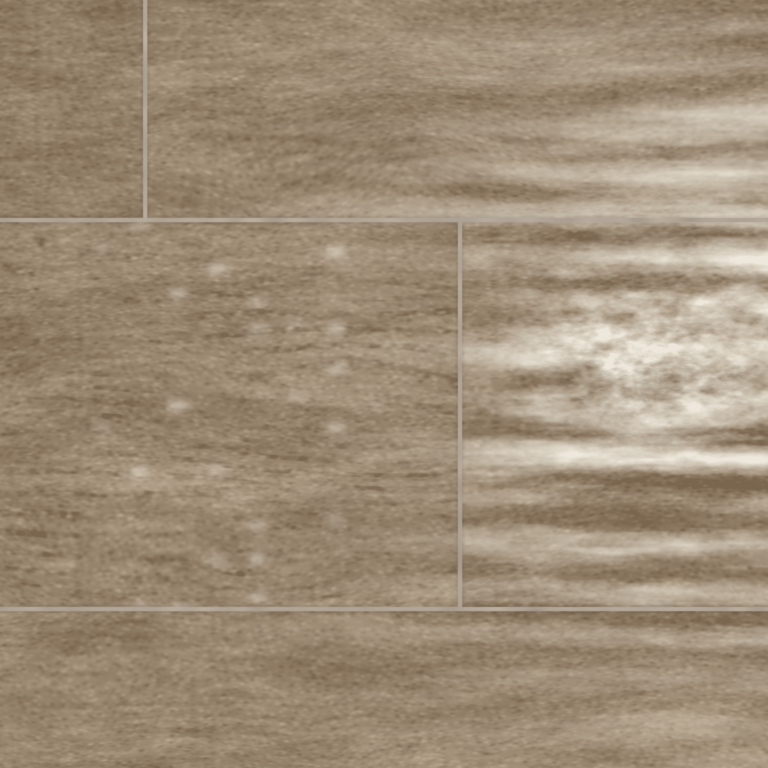
Reproduce this texture procedurally as a Shadertoy shader.

```glsl
const float TAU = 6.2831853;
const vec2 PLANK = vec2(1.25, 0.5065);       // plank length and height
const vec2 FIRST_JOINT = vec2(0.189, 0.7135);
const float ROW_SHIFT = 0.41;                // stagger of each lower row
const float JOINT_HALF = 0.0028;
const vec2 GLARE_CENTRE = vec2(0.92, 0.50);
const vec2 GLARE_RADIUS = vec2(0.37, 0.35);
const float RIPPLE_PITCH = 0.0625;
const float RIPPLE_CREST = 0.225;
const vec2 GLINT_CELL = vec2(0.0515, 0.033);
const float GLINT_CHANCE = 0.24;
const vec3 DARK_WOOD = vec3(0.48, 0.40, 0.31);
const vec3 PALE_WOOD = vec3(0.68, 0.61, 0.52);
const vec3 SHEEN = vec3(0.93, 0.91, 0.86);
const vec3 GROUT = vec3(0.69, 0.645, 0.59);

vec3 hash3(vec2 p) {
    vec3 q = fract(p.xyx * vec3(0.1031, 0.1030, 0.0973));
    q += dot(q, q.yxz + 33.33);
    return fract((q.xxy + q.yzz) * q.zyx);
}

// Cellular noise: soft signed bumps around one jittered point per cell
float cellNoise(vec2 p) {
    vec2 cell = floor(p);
    float sum = 0.0;
    for (int j = -1; j <= 1; j++) {
        for (int i = -1; i <= 1; i++) {
            vec2 c = cell + vec2(i, j);
            vec3 h = hash3(c);
            vec2 d = p - c - h.xy;
            float w = max(0.0, 1.0 - dot(d, d));
            sum += (h.z - 0.5) * w * w * w;
        }
    }
    return 3.0 * sum;
}

float layeredNoise(vec2 p) {
    float sum = 0.0, amp = 0.55;
    for (int i = 0; i < 4; i++) {
        sum += amp * cellNoise(p);
        p = p * 2.03 + 17.3;
        amp *= 0.58;
    }
    return sum;
}

float bump(vec2 d) {
    return exp(-dot(d, d));
}

// Small soft reflections, one at most per grid cell
float glints(vec2 uv) {
    vec2 g = uv / GLINT_CELL;
    vec2 cell = floor(g);
    float sum = 0.0;
    for (int j = -1; j <= 1; j++) {
        for (int i = -1; i <= 1; i++) {
            vec2 c = cell + vec2(i, j);
            vec3 h = hash3(c + 71.0);
            vec2 d = (g - c - vec2(0.5, 0.2 + 0.6 * h.y)) * GLINT_CELL;
            sum += step(h.x, GLINT_CHANCE) * (0.3 + 0.7 * h.z) * bump(d / vec2(0.014, 0.009));
        }
    }
    return sum;
}

// Broken, wavy pore lines
float pores(vec2 uv) {
    float wave = cellNoise(uv * vec2(5.0, 8.0));
    float line = cos(TAU * (uv.y * 42.0 + 0.9 * wave));
    float dash = cellNoise(uv * vec2(95.0, 150.0));
    float patchy = smoothstep(-0.5, 0.7, layeredNoise(uv * vec2(6.0, 14.0) + 9.0));
    return smoothstep(0.0, 1.0, line) * (0.6 + 0.8 * dash) * patchy;
}

void mainImage(out vec4 fragColor, in vec2 fragCoord) {
    vec2 uv = fragCoord / iResolution.xy;
    float pixel = 1.0 / iResolution.y;

    // Staggered plank layout
    float down = (FIRST_JOINT.y - uv.y) / PLANK.y + 1.0;
    float row = floor(down);
    float along = (uv.x - FIRST_JOINT.x - row * ROW_SHIFT) / PLANK.x;
    float col = floor(along);
    vec2 f = vec2(along - col, down - row);
    vec2 edge = min(f, 1.0 - f) * PLANK;
    float edgeDist = min(edge.x, edge.y);
    bool leftPlank = col < 0.0;
    float matte = leftPlank && row == 1.0 ? 1.0 : 0.0;
    float shaded = leftPlank && row == 0.0 ? 1.0 : 0.0;

    // Wood grain, with its own offset on each plank
    vec2 p = uv + 20.0 * hash3(vec2(row, col) + 5.0).xy;
    p.y += 0.014 * cellNoise(p * vec2(4.0, 6.0)) * (1.0 - shaded);
    float tone = 0.58 + 0.30 * layeredNoise(p * vec2(3.5, 17.0));
    tone += 0.13 * cellNoise(p * vec2(22.0, 150.0));
    tone += 0.17 * cellNoise(p * vec2(140.0, 260.0));
    tone -= 0.20 * shaded + 0.42 * matte * pores(uv);

    // Rippled sheen and a mottled bright patch
    float glow = min(1.0, 1.2 * bump((uv - GLARE_CENTRE) / GLARE_RADIUS)) * mix(1.0, 0.4, matte);
    float warp = cellNoise(uv * vec2(1.6, 9.0) + 3.0);
    float ripple = cos(TAU * (uv.y - RIPPLE_CREST) / RIPPLE_PITCH + 1.6 * warp);
    float streak = layeredNoise(uv * vec2(2.4, 25.0) + 31.0);
    float mottle = layeredNoise(uv * vec2(26.0, 50.0));
    float flecks = cellNoise(uv * vec2(90.0, 170.0) + 13.0);
    float cloud = bump((uv - vec2(0.86, 0.545)) / vec2(0.19, 0.10)) * (1.0 - matte);
    float bands = 0.36 + 0.32 * ripple + 0.75 * streak + 0.16 * mottle;
    float patchGlare = 0.62 + 0.50 * mottle + 0.12 * flecks;
    float glare = glow * mix(bands, patchGlare, cloud);
    tone -= 0.35 * glow * max(-ripple - streak, 0.0) * (1.0 - cloud);

    // Glints on the matte plank
    float glintZone = smoothstep(0.10, 0.16, uv.x) * (1.0 - smoothstep(0.42, 0.56, uv.x));
    glare = max(glare, 0.0) + 0.55 * matte * glintZone * glints(uv);

    vec3 color = mix(DARK_WOOD, PALE_WOOD, clamp(tone, 0.0, 1.15));
    color = mix(color, SHEEN, clamp(glare, 0.0, 1.0));

    // Soft edge shadow, then grout
    color *= 1.0 - 0.07 * (1.0 - smoothstep(JOINT_HALF, 0.008, edgeDist));
    float grout = 1.0 - smoothstep(JOINT_HALF - pixel, JOINT_HALF + pixel, edgeDist);
    vec3 groutColor = GROUT * (1.0 + 0.04 * cellNoise(uv * 40.0));
    fragColor = vec4(mix(color, groutColor, grout), 1.0);
}
```
